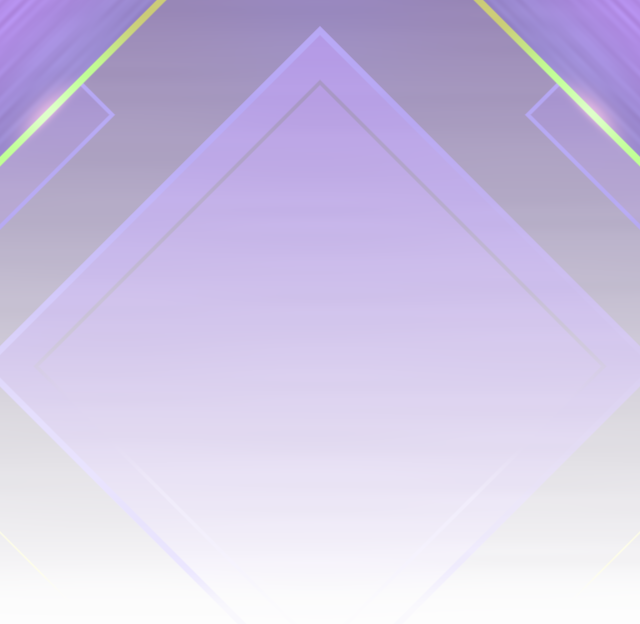
This background is drawn by a Shadertoy shader. Its source:

```glsl
const vec3 WHITE = vec3(1.0);
const vec3 PERIWINKLE = vec3(0.72, 0.67, 0.97);
const vec3 PANEL_CORNER = vec3(0.70, 0.55, 0.91);
const vec3 PANEL_EDGE = vec3(0.60, 0.54, 0.81);
const vec3 LIME = vec3(0.75, 1.0, 0.58);
const vec3 OLIVE = vec3(0.80, 0.80, 0.47);
const vec3 PINK = vec3(0.93, 0.75, 0.90);
const float ROOT_HALF = 0.70711;

float hash(vec2 p) {
    return fract(sin(dot(p, vec2(127.1, 311.7))) * 43758.5453);
}

float valueNoise(vec2 p) {
    vec2 cell = floor(p);
    vec2 f = fract(p);
    f = f * f * (3.0 - 2.0 * f);
    float low = mix(hash(cell), hash(cell + vec2(1.0, 0.0)), f.x);
    float high = mix(hash(cell + vec2(0.0, 1.0)), hash(cell + 1.0), f.x);
    return mix(low, high, f.y);
}

// Signed distance to a square turned by 45 degrees
float diamond(vec2 p, float radius) {
    return (abs(p.x) + abs(p.y) - radius) * ROOT_HALF;
}

float fill(float dist, float soft) {
    return 1.0 - smoothstep(-soft, soft, dist);
}

float stroke(float dist, float halfWidth, float soft) {
    return fill(abs(dist) - halfWidth, soft);
}

// Vertical gradient from white at the bottom through three stops
vec3 ramp(float y, vec3 low, vec3 middle, vec3 top) {
    vec3 c = mix(WHITE, low, clamp(y / 0.33, 0.0, 1.0));
    c = mix(c, middle, clamp((y - 0.33) / 0.33, 0.0, 1.0));
    return mix(c, top, clamp((y - 0.66) / 0.34, 0.0, 1.0));
}

vec3 backdrop(float y) {
    return ramp(y, vec3(0.86, 0.85, 0.875), vec3(0.71, 0.675, 0.78), vec3(0.595, 0.525, 0.71));
}

// Large centre diamond with a rim and an inner outline
vec3 drawCentre(vec3 color, vec2 p, float soft) {
    vec2 q = p - vec2(0.0, 0.413);
    float outer = diamond(q, 0.545);
    float inner = diamond(q, 0.455);
    vec3 body = ramp(p.y, vec3(0.875, 0.84, 0.94), vec3(0.77, 0.70, 0.91), vec3(0.68, 0.56, 0.88));
    vec3 border = mix(body, PERIWINKLE, 0.12 * smoothstep(0.2, 0.8, p.y));
    color = mix(color, mix(border, body, fill(inner, soft)), fill(outer, soft));

    float rimFade = mix(1.0, 0.2, smoothstep(0.0, 0.42, p.x));
    vec3 rim = mix(vec3(0.91, 0.89, 1.0), PERIWINKLE, smoothstep(0.25, 0.85, p.y));
    color = mix(color, rim, 0.85 * rimFade * stroke(outer + 0.005, 0.005, soft));

    float upper = 0.8 * smoothstep(0.35, 0.47, p.y);
    float lower = 0.55 * (1.0 - smoothstep(0.17, 0.30, p.y));
    float outline = stroke(inner, 0.003, soft);
    color = mix(color, backdrop(p.y), upper * outline);
    return mix(color, vec3(0.96, 0.95, 1.0), lower * outline);
}

// Small diamond half hidden by the side of the canvas
vec3 drawSide(vec3 color, vec2 corner, float soft) {
    float dist = diamond(corner - vec2(0.0, 0.184), 0.184);
    vec3 body = mix(vec3(0.66, 0.58, 0.83), vec3(0.72, 0.66, 0.83), smoothstep(0.12, 0.36, corner.y));
    color = mix(color, body, 0.85 * fill(dist, soft));
    return mix(color, PERIWINKLE, 0.9 * stroke(dist + 0.003, 0.0032, soft));
}

// Streaked top corner panel with a glowing lime edge
vec3 drawCorner(vec3 color, vec2 corner, float soft) {
    float edge = (corner.x + corner.y - 0.259) * ROOT_HALF;
    float along = (corner.x - corner.y) * ROOT_HALF;
    vec3 panel = mix(PANEL_EDGE, PANEL_CORNER, smoothstep(0.0, 0.17, -edge));
    float streak = valueNoise(vec2(edge * 130.0, along * 7.0));
    panel += 0.09 * (streak - 0.5) * vec3(0.6, 0.8, 1.0);
    color = mix(color, panel, fill(edge, soft));

    float spot = along + 0.075;
    float reach = edge < 0.0 ? 0.022 : 0.009;
    float glow = exp(-spot * spot / 0.0028 - edge * edge / (reach * reach));
    color = mix(color, PINK, 0.85 * glow);

    vec3 beam = mix(LIME, OLIVE, smoothstep(0.0, 0.15, along));
    beam = mix(beam, vec3(0.90, 1.0, 0.84), 0.8 * exp(-spot * spot / 0.003));
    return mix(color, beam, stroke(edge, 0.0055, soft));
}

void mainImage(out vec4 fragColor, in vec2 fragCoord) {
    float soft = 1.0 / iResolution.y;
    vec2 p = (fragCoord - vec2(0.5 * iResolution.x, 0.0)) * soft;
    float side = 0.5 * iResolution.x * soft - abs(p.x);
    vec2 corner = vec2(side, 1.0 - p.y);

    // Backdrop with a faint violet tint at the top centre
    vec3 color = backdrop(p.y);
    color += vec3(0.0, 0.005, 0.035) * exp(-p.x * p.x / 0.03) * smoothstep(0.7, 1.0, p.y);

    color = drawCentre(color, p, soft);
    color = drawSide(color, corner, soft);
    color = drawCorner(color, corner, soft);

    // Thin pale lines in the bottom corners
    float pale = stroke((side + p.y - 0.147) * ROOT_HALF, 0.0012, soft);
    color = mix(color, vec3(1.0, 1.0, 0.90), 0.9 * pale * smoothstep(0.02, 0.10, p.y));

    // Soft horizontal bands and a white haze at the foot
    color += 0.012 * (valueNoise(vec2(p.x * 3.0, p.y * 50.0)) - 0.5);
    color = mix(color, vec3(0.99), 0.8 * (1.0 - smoothstep(0.02, 0.10, p.y)));
    fragColor = vec4(clamp(color, 0.0, 1.0), 1.0);
}
```
